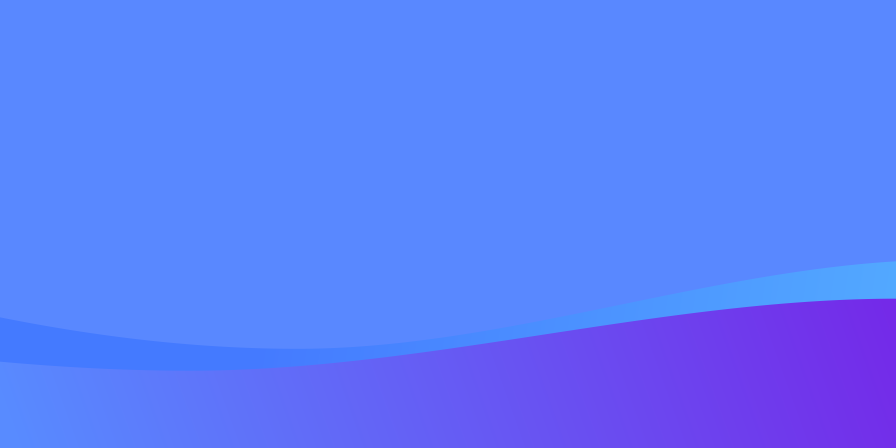
Write a WebGL 1 fragment shader that draws this background.

```glsl
precision highp float;
// Flat blue sky above two overlapping waves along the lower edge.
// Each wave crest is a pair of cubic Hermite spans meeting at its trough,
// and each body is filled with a slightly tilted linear gradient.

uniform vec2 u_resolution;

const vec3 SKY = vec3(0.349, 0.533, 1.0);
const vec3 BACK_LEFT = vec3(0.267, 0.478, 1.0);
const vec3 BACK_RIGHT = vec3(0.325, 0.667, 1.0);
const vec3 FRONT_LEFT = vec3(0.345, 0.545, 1.0);
const vec3 FRONT_RIGHT = vec3(0.455, 0.160, 0.910);

// Cubic through points a and b with slopes slopeA and slopeB
float hermite(float x, vec2 a, float slopeA, vec2 b, float slopeB) {
  float width = b.x - a.x;
  float t = clamp((x - a.x) / width, 0.0, 1.0);
  float s = 1.0 - t;
  float rise = t * t * (3.0 - 2.0 * t);
  return mix(a.y, b.y, rise) + width * t * s * (slopeA * s - slopeB * t);
}

// Crest height: left edge to trough, then trough to right edge
float crest(float x, float leftY, float leftSlope, vec2 trough, float rightY, float rightSlope) {
  float falling = hermite(x, vec2(0.0, leftY), leftSlope, trough, 0.0);
  float rising = hermite(x, trough, 0.0, vec2(1.0, rightY), rightSlope);
  return x < trough.x ? falling : rising;
}

// Antialiased coverage of the area below a crest
float below(float y, float edge, float pixel) {
  return clamp((edge - y) / pixel + 0.5, 0.0, 1.0);
}

// Gradient position along x, leaning with height
float tilted(vec2 uv, float start, float end, float lean) {
  return clamp((uv.x + lean * uv.y - start) / (end - start), 0.0, 1.0);
}

void main() {
  vec2 uv = gl_FragCoord.xy / u_resolution;
  float pixel = 1.0 / u_resolution.y;

  // Wave crests
  float backEdge = crest(uv.x, 0.2917, -0.40, vec2(0.332, 0.2214), 0.4167, 0.12);
  float frontEdge = crest(uv.x, 0.1927, -0.18, vec2(0.212, 0.1725), 0.3333, 0.0);

  // Wave fills
  vec3 backColor = mix(BACK_LEFT, BACK_RIGHT, tilted(uv, 0.27, 1.0, -0.08));
  vec3 frontColor = mix(FRONT_LEFT, FRONT_RIGHT, tilted(uv, 0.02, 1.06, 0.18));

  // Layers from back to front
  vec3 color = mix(SKY, backColor, below(uv.y, backEdge, pixel));
  color = mix(color, frontColor, below(uv.y, frontEdge, pixel));
  gl_FragColor = vec4(color, 1.0);
}
```
